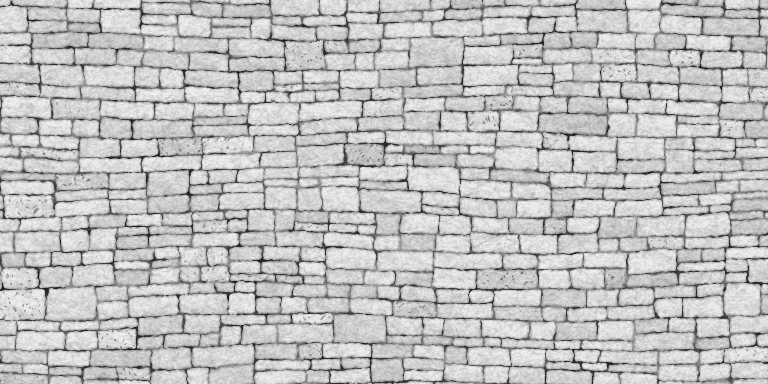
Write a Shadertoy shader that draws this texture.

```glsl
// A pale grey dry stone wall: uneven courses of rough blocks with thin dark joints.
#define COURSES 11.0
#define BLOCK_WIDTH 0.27
#define HALF_JOINT 0.0015
#define CORNER_RADIUS 0.0075
#define EDGE_ROUGHNESS 0.0040
#define BEVEL 0.0065
#define STONE_DARK 0.735
#define STONE_LIGHT 0.86
#define JOINT_DARK 0.13
#define JOINT_LIGHT 0.58
#define GRAIN 0.24

vec2 hash2(vec2 p) {
    vec3 q = fract(p.xyx * vec3(0.1031, 0.1030, 0.0973));
    q += dot(q, q.yzx + 33.33);
    return fract((q.xx + q.yz) * q.zy);
}

// Distance to the nearest scattered point
float cellular(vec2 p) {
    vec2 cell = floor(p);
    float nearest = 2.0;
    for (int y = -1; y <= 1; y++)
    for (int x = -1; x <= 1; x++) {
        vec2 c = cell + vec2(x, y);
        vec2 v = c + hash2(c) - p;
        nearest = min(nearest, dot(v, v));
    }
    return sqrt(nearest);
}

// Layered sines, roughly -1 to 1
float waves(vec2 p) {
    float sum = 0.0, amp = 0.55;
    for (int i = 0; i < 4; i++) {
        sum += amp * sin(p.x + 1.7 * sin(p.y)) * cos(p.y + 0.8 * sin(p.x));
        p = mat2(1.5, 1.1, -1.1, 1.5) * p + 2.3;
        amp *= 0.6;
    }
    return sum;
}

// Unevenly spaced divisions of a line
float division(float i, float row) {
    return i + 0.4 * (hash2(vec2(i + 40.0, row + 70.0)).x - 0.5);
}

float findDivision(float x, float row) {
    float i = floor(x);
    if (x < division(i, row)) return i - 1.0;
    return x >= division(i + 1.0, row) ? i + 1.0 : i;
}

// Cuts a course block into beds, then stones; gives corners and seed
void findStone(vec2 p, out vec2 lo, out vec2 hi, out vec2 seed) {
    float row = findDivision(p.y * COURSES, -9.0);
    float shift = hash2(vec2(row + 20.0, 5.0)).y;
    float col = findDivision(p.x / BLOCK_WIDTH + shift, row);
    lo = vec2((division(col, row) - shift) * BLOCK_WIDTH, division(row, -9.0) / COURSES);
    hi = vec2((division(col + 1.0, row) - shift) * BLOCK_WIDTH, division(row + 1.0, -9.0) / COURSES);
    seed = hash2(vec2(col + 31.0, row + 17.0)) * 400.0;
    for (int i = 0; i < 6; i++) {
        vec2 size = hi - lo, r = hash2(seed);
        bool low = size.y < 0.052 + 0.05 * r.y * r.y;
        bool narrow = size.x < 0.10 + 0.07 * r.x + 0.3 * size.y;
        if (low && narrow) break;
        vec2 axis = low ? vec2(1.0, 0.0) : vec2(0.0, 1.0);
        float cut = dot(axis, mix(lo, hi, mix(0.33, 0.67, hash2(seed + 7.0).x)));
        bool beyond = dot(axis, p) > cut;
        if (beyond) lo = mix(lo, vec2(cut), axis);
        else hi = mix(hi, vec2(cut), axis);
        seed = hash2(seed + (beyond ? 19.0 : 53.0)) * 400.0;
    }
}

float roundedBox(vec2 p, vec2 halfSize, float radius) {
    vec2 q = abs(p) - halfSize + radius;
    return length(max(q, 0.0)) + min(max(q.x, q.y), 0.0) - radius;
}

void mainImage(out vec4 fragColor, in vec2 fragCoord) {
    vec2 uv = fragCoord / iResolution.y;
    float pixel = 1.0 / iResolution.y;

    // Wandering courses
    vec2 p = uv;
    p.y += 0.010 * sin(uv.x * 4.3 + 2.0 * sin(uv.y * 5.0)) + 0.0045 * waves(uv * 15.0);
    p.x += 0.006 * waves(uv.yx * 21.0 + 4.0);

    vec2 lo, hi, seed;
    findStone(p, lo, hi, seed);
    vec2 halfSize = 0.5 * (hi - lo);
    vec2 local = p - 0.5 * (lo + hi);
    vec2 r = hash2(seed + 11.0), s = hash2(seed + 29.0);

    // Slightly tilted, rough outline
    vec2 tilted = local + local.yx * (vec2(0.2, 0.07) * (s - 0.5));
    float radius = min(CORNER_RADIUS * (0.4 + r.y), 0.7 * min(halfSize.x, halfSize.y));
    float gap = HALF_JOINT * (1.0 + 0.6 * waves(uv * 31.0));
    float d = max(roundedBox(tilted, halfSize - gap, radius),
                  roundedBox(local, halfSize - 0.6 * gap, radius));
    vec2 q = uv + seed;
    d += EDGE_ROUGHNESS * (cellular(q * 62.0) - 0.5) + 0.0011 * waves(q * 90.0);

    // Stone face: mottling, bedding streaks and fine grain, bent out of round
    vec2 bent = q + 0.010 * vec2(waves(q * 41.0), waves(q.yx * 47.0 + 3.0));
    float facets = cellular(bent * vec2(22.0, 40.0)) - 0.5;
    float streaks = cellular(bent * vec2(45.0, 95.0)) - 0.5;
    float grain = cellular(bent * vec2(105.0, 140.0)) - 0.5;
    float tone = mix(STONE_DARK, STONE_LIGHT, sqrt(r.x));
    tone -= GRAIN * (0.3 * facets + 0.4 * streaks + 0.55 * grain);
    tone += 0.035 * waves(q * vec2(26.0, 44.0)) + 0.02 * local.y / halfSize.y;

    // Rare pits on a few coarse stones
    float pits = 1.0 - smoothstep(0.05, 0.22, cellular(bent * 50.0));
    tone -= 0.28 * pits * smoothstep(0.8, 1.0, s.x);

    // Worn rim and shadowed joint, paler where mortar fills it
    tone -= 0.17 * smoothstep(-BEVEL, 0.0, d);
    float fill = smoothstep(-0.7, 0.9, 0.6 * waves(uv * 11.0) + 0.8 * waves(uv * 47.0));
    float joint = mix(JOINT_DARK, JOINT_LIGHT, fill) - 0.12 * grain;
    float blur = max(0.0010, 0.6 * pixel);
    tone = mix(tone, joint, smoothstep(-blur, blur, d));

    fragColor = vec4(vec3(clamp(tone, 0.05, 0.92)), 1.0);
}
```
